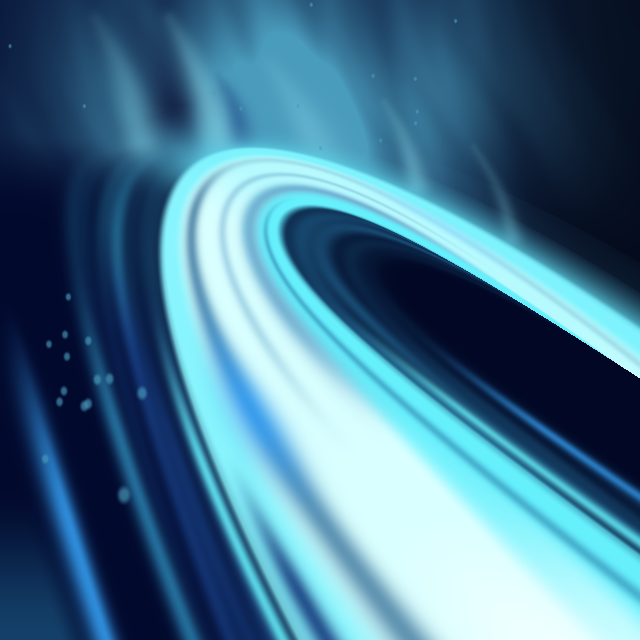
Give the GLSL for this background, as a three.js fragment shader.

```glsl
varying vec2 vUv;

// Key curves, inside to outside: tip x, tip y, axis angle, arm bend
const vec4 CORE = vec4(0.638, 0.436, 0.555, 2.8);
const vec4 INNER = vec4(0.443, 0.339, 0.611, 3.66);
const vec4 RING = vec4(0.3, 0.263, 0.838, 0.15);
const vec4 LANE = vec4(0.15, 0.241, 1.012, 0.0);
const vec4 RIM = vec4(0.0, 0.219, 1.152, 0.0);

// Opening of the lower and upper arm of each curve
const vec2 CORE_ARMS = vec2(0.02);
const vec2 INNER_ARMS = vec2(0.065);
const vec2 RING_ARMS = vec2(0.225, 0.205);
const vec2 LANE_ARMS = vec2(0.104, 0.58);
const vec2 RIM_ARMS = vec2(0.035, 1.2);

const float LEAN = 0.42; // sideways drift of the haze

const vec3 DEEP = vec3(0.005, 0.035, 0.175);
const vec3 NIGHT = vec3(0.01, 0.03, 0.1);
const vec3 BLUE = vec3(0.08, 0.22, 0.48);
const vec3 TEAL = vec3(0.15, 0.46, 0.64);
const vec3 HAZE = vec3(0.29, 0.61, 0.74);
const vec3 STEEL = vec3(0.42, 0.66, 0.8);
const vec3 AZURE = vec3(0.2, 0.6, 0.92);
const vec3 CYAN = vec3(0.4, 0.94, 0.99);
const vec3 WHITE = vec3(0.85, 1.0, 1.0);

float band(float x, float centre, float width) {
  float d = (x - centre) / width;
  return exp(-d * d);
}

vec2 hash2(float n) {
  return fract(sin(vec2(n * 12.99, n * 78.23) + 1.7) * 43758.5);
}

// Layered sines stretched along y
float plumes(vec2 p) {
  float sum = 0.0, amp = 0.5;
  for (int i = 0; i < 4; i++) {
    p.x += 0.7 * sin(p.y + 1.9 * float(i));
    sum += amp * sin(p.x) * cos(p.y + 0.5 * sin(p.x * 0.6));
    p = p * vec2(1.8, 1.4) + 1.3;
    amp *= 0.55;
  }
  return sum;
}

// Place along and across the axis of curve t, then its inside test
vec3 curveFrame(vec2 p, float t) {
  vec4 k = clamp(t - vec4(-1, 0, 1, 2), 0.0, 1.0);
  vec4 s = mix(mix(mix(mix(CORE, INNER, k.x), RING, k.y), LANE, k.z), RIM, k.w);
  vec2 arms = mix(mix(CORE_ARMS, INNER_ARMS, k.x), RING_ARMS, k.y);
  arms = mix(mix(arms, LANE_ARMS, k.z), RIM_ARMS, k.w);
  s.x -= 0.15 * max(t - 3.0, 0.0);
  vec2 axis = vec2(cos(s.z), sin(s.z));
  vec2 d = p - s.xy;
  float u = dot(d, axis);
  float v = dot(d, vec2(axis.y, -axis.x));
  float opening = v > 0.0 ? arms.y : arms.x;
  return vec3(u, v, opening * u / (1.0 + s.w * max(u, 0.0)) - v * v);
}

// Tapered wisp from foot to top
float wisp(vec2 p, vec2 foot, vec2 top, float width) {
  vec2 a = top - foot;
  float h = clamp(dot(p - foot, a) / dot(a, a), 0.0, 1.0);
  float d = length(p - foot - a * h - vec2(0.01 * sin(h * 3.1), 0.0));
  return (1.0 - 0.8 * h) * band(d, 0.0, width * (1.1 - 0.7 * h));
}

void main() {
  vec2 p = vec2(vUv.x, 1.0 - vUv.y); // y runs downward

  // Find the curve through this point
  float lo = -1.3, hi = 3.6;
  for (int i = 0; i < 15; i++) {
    float mid = 0.5 * (lo + hi);
    if (curveFrame(p, mid).z > 0.0) hi = mid; else lo = mid;
  }
  float t = 0.5 * (lo + hi);
  vec3 frame = curveFrame(p, t);
  float u = frame.x;
  float lower = smoothstep(0.05, -0.06, frame.y);
  float nearTip = 1.0 - smoothstep(0.12, 0.42, u);
  float far = smoothstep(0.12, 0.4, u);
  float streak = 0.6 * sin(t * 17.0 + 1.8 * sin(u * 5.0)) + 0.4 * sin(t * 31.0 - u * 7.0);

  // Sky haze and rising wisps
  float cloud = plumes(vec2((p.x - LEAN * p.y) * 19.0, p.y * 7.0));
  vec2 g = (p - vec2(0.44, 0.2)) / vec2(0.3, 0.17);
  float haze = exp(-dot(g, g)) * (0.85 + 0.45 * cloud);
  haze += 0.38 * band(p.x, 0.45, 0.36) * (1.0 - smoothstep(0.1, 0.42, p.y)) * (1.0 + 0.5 * cloud);
  vec3 col = mix(mix(DEEP, NIGHT, smoothstep(0.6, 0.95, p.x)), HAZE, clamp(haze, 0.0, 1.0));
  col = mix(col, DEEP + 0.05, 0.85 * wisp(p, vec2(0.27, 0.17), vec2(0.21, 0.03), 0.05));
  col = mix(col, BLUE, 0.8 * wisp(p, vec2(0.37, 0.22), vec2(0.34, 0.12), 0.022));
  float flame = wisp(p, vec2(0.35, 0.25), vec2(0.265, 0.03), 0.03)
    + 0.6 * wisp(p, vec2(0.22, 0.22), vec2(0.15, 0.03), 0.028)
    + 0.6 * wisp(p, vec2(0.5, 0.25), vec2(0.42, 0.1), 0.032)
    + 0.7 * wisp(p, vec2(0.65, 0.29), vec2(0.6, 0.16), 0.018)
    + 0.5 * wisp(p, vec2(0.8, 0.37), vec2(0.74, 0.23), 0.014);
  col = mix(col, vec3(0.55, 0.87, 0.93), clamp(0.75 * flame, 0.0, 1.0));

  // Dark outer lanes with thin streaks
  float outside = max(t - 1.0, 0.0);
  vec3 mist = mix(TEAL * 0.85, BLUE, smoothstep(0.05, 0.25, u));
  vec3 lanes = mix(DEEP, mist, band(t, 1.45, 0.34) * (0.72 + 0.28 * streak));
  lanes = mix(lanes, DEEP, 0.6 * band(t, 1.28, 0.09) * nearTip);
  lanes = mix(lanes, TEAL, 0.9 * band(t, 2.0, 0.12) * (0.3 + 0.7 * far));
  lanes = mix(lanes, AZURE, 0.9 * band(t, 3.0, 0.07 + 0.1 * far) * smoothstep(0.22, 0.6, u));
  lanes = mix(lanes, TEAL, 0.5 * smoothstep(3.1, 3.5, t) * smoothstep(0.75, 1.0, p.y));
  lanes = mix(lanes, CYAN, 0.85 * band(t, 1.14, 0.07) * far);
  col = mix(col, lanes, lower * smoothstep(0.14, 0.36, p.y));
  col = mix(col, CYAN, 0.85 * exp(-5.0 * outside) * (1.0 - 0.85 * lower));
  col = mix(col, HAZE, 0.4 * exp(-1.3 * outside) * (1.0 - lower));

  // Hollow of the swirl
  vec3 hollow = mix(DEEP * 0.8, TEAL, smoothstep(-1.0, 0.0, t) * (0.58 + 0.22 * streak));
  hollow = mix(hollow, AZURE, 0.75 * band(t, -0.7, 0.07) * lower * far);
  hollow = mix(hollow, CYAN, 0.8 * band(t, -0.16, 0.08) * lower * far);

  // Bright ring
  float white = smoothstep(0.12, 0.38, t + 0.05 * streak) * (1.0 - 0.7 * smoothstep(0.8, 0.92, t));
  vec3 ring = mix(CYAN, WHITE, white * (0.7 + 0.3 * lower));
  ring = mix(ring, vec3(1), 0.6 * band(t, 0.5, 0.2) * smoothstep(0.5, 0.85, u));
  ring = mix(ring, STEEL, 0.85 * nearTip * (band(t, 0.28, 0.08) + 0.5 * band(t, 0.52, 0.04)));
  ring = mix(ring, TEAL, 0.5 * band(t, 0.13, 0.025) * lower);
  float azurePart = band(u, 0.3, 0.13);
  vec3 groove = mix(STEEL * 0.85, AZURE, azurePart);
  ring = mix(ring, groove, band(t, 0.78, 0.05 + 0.04 * azurePart) * (0.25 + 0.7 * lower));
  ring = mix(ring, BLUE, 0.85 * band(t, 0.95, 0.028) * lower * smoothstep(0.35, 0.6, u));
  col = mix(col, ring, 1.0 - smoothstep(0.97, 1.07, t));
  col = mix(hollow, col, smoothstep(-0.06, 0.04, t));

  // Large flecks by the lanes, fine dust above
  for (int i = 0; i < 28; i++) {
    vec2 h = hash2(float(i) + 3.0);
    bool large = i < 14;
    vec2 spot = large ? vec2(0.02, 0.42) + h * vec2(0.22, 0.45) : h * vec2(0.75, 0.24);
    float size = large ? 0.004 + 0.009 * h.x * h.y : 0.0025;
    float d = length((p - spot) * vec2(1.0, 0.75));
    col = mix(col, HAZE, 0.65 * (1.0 - smoothstep(size * 0.4, size * 1.4, d)));
  }

  gl_FragColor = vec4(clamp(col, 0.0, 1.0), 1.0);
}
```
